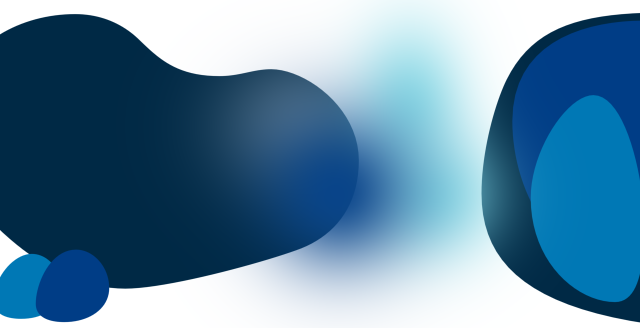
This background is drawn by a Shadertoy shader. Its source:

```glsl
const int STEPS = 20;

const vec3 WHITE = vec3(1.0);
const vec3 INK = vec3(0.0, 0.16, 0.27);
const vec3 NAVY = vec3(0.0, 0.24, 0.525);
const vec3 AZURE = vec3(0.0, 0.47, 0.71);
const vec3 MIST = vec3(0.78, 0.83, 0.89);
const vec3 AQUA = vec3(0.51, 0.85, 0.90);
const vec3 COBALT = vec3(0.03, 0.265, 0.54);

// Empty outline: x is the distance to the edge, y the side (-1 inside)
const vec2 EMPTY = vec2(10.0, 1.0);

vec2 bezier(vec2 a, vec2 b, vec2 c, vec2 d, float t) {
    float s = 1.0 - t;
    return s * s * s * a + 3.0 * s * t * (s * b + t * c) + t * t * t * d;
}

void lineTo(vec2 p, inout vec2 pen, vec2 end, inout vec2 outline) {
    vec2 edge = end - pen, rel = p - pen;
    float along = clamp(dot(rel, edge) / max(dot(edge, edge), 1e-9), 0.0, 1.0);
    outline.x = min(outline.x, length(rel - edge * along));
    // Flip the side for each edge crossed by a ray to the right
    if ((pen.y > p.y) != (end.y > p.y)) {
        float crossing = pen.x + edge.x * rel.y / edge.y;
        if (crossing > p.x) outline.y = -outline.y;
    }
    pen = end;
}

void curveTo(vec2 p, inout vec2 pen, vec2 b, vec2 c, vec2 d, inout vec2 outline) {
    vec2 start = pen;
    for (int i = 1; i <= STEPS; i++) {
        vec2 next = bezier(start, b, c, d, float(i) / float(STEPS));
        lineTo(p, pen, next, outline);
    }
}

vec3 fill(vec3 base, vec3 color, vec2 outline, float pixel) {
    float dist = outline.x * outline.y;
    return mix(base, color, 1.0 - smoothstep(-0.7 * pixel, 0.7 * pixel, dist));
}

vec3 glow(vec3 base, vec3 color, vec2 p, vec2 center, vec2 radius, float strength) {
    vec2 q = (p - center) / radius;
    return mix(base, color, strength * exp(-dot(q, q)));
}

// Wide blob, open beyond the left border
vec2 wideBlob(vec2 p) {
    vec2 o = EMPTY, pen = vec2(-0.051, 0.858);
    curveTo(p, pen, vec2(0.025, 0.924), vec2(0.127, 0.957), vec2(0.229, 0.957), o);
    curveTo(p, pen, vec2(0.310, 0.957), vec2(0.374, 0.926), vec2(0.420, 0.883), o);
    curveTo(p, pen, vec2(0.483, 0.822), vec2(0.537, 0.768), vec2(0.669, 0.768), o);
    curveTo(p, pen, vec2(0.733, 0.768), vec2(0.771, 0.789), vec2(0.827, 0.789), o);
    curveTo(p, pen, vec2(0.929, 0.789), vec2(1.094, 0.674), vec2(1.094, 0.511), o);
    curveTo(p, pen, vec2(1.094, 0.364), vec2(1.013, 0.275), vec2(0.903, 0.237), o);
    curveTo(p, pen, vec2(0.789, 0.196), vec2(0.509, 0.120), vec2(0.382, 0.120), o);
    curveTo(p, pen, vec2(0.229, 0.120), vec2(0.076, 0.211), vec2(-0.051, 0.351), o);
    return o;
}

// Nested shapes at the right border
vec2 outerShell(vec2 p) {
    vec2 o = EMPTY, start = vec2(2.036, 0.962), pen = start;
    curveTo(p, pen, vec2(1.781, 0.962), vec2(1.628, 0.924), vec2(1.545, 0.758), o);
    curveTo(p, pen, vec2(1.511, 0.690), vec2(1.468, 0.542), vec2(1.468, 0.410), o);
    curveTo(p, pen, vec2(1.468, 0.186), vec2(1.628, 0.053), vec2(2.036, 0.005), o);
    lineTo(p, pen, start, o);
    return o;
}

vec2 innerShell(vec2 p) {
    vec2 o = EMPTY, start = vec2(2.036, 0.934), pen = start;
    curveTo(p, pen, vec2(1.883, 0.949), vec2(1.562, 0.924), vec2(1.562, 0.631), o);
    curveTo(p, pen, vec2(1.562, 0.491), vec2(1.616, 0.338), vec2(1.730, 0.237), o);
    lineTo(p, pen, vec2(2.036, 0.237), o);
    lineTo(p, pen, start, o);
    return o;
}

// Egg through its top, left, bottom and right; round holds the handle lengths
vec2 egg(vec2 p, vec2 top, vec2 left, vec2 bottom, vec2 right, vec4 high, vec4 low) {
    vec2 o = EMPTY, pen = top;
    curveTo(p, pen, top - vec2(high.x, 0), left + vec2(0, high.y), left, o);
    curveTo(p, pen, left - vec2(0, low.x), bottom - vec2(low.y, 0), bottom, o);
    curveTo(p, pen, bottom + vec2(low.z, 0), right - vec2(0, low.w), right, o);
    curveTo(p, pen, right + vec2(0, high.z), top + vec2(high.w, 0), top, o);
    return o;
}

void mainImage(out vec4 fragColor, in vec2 fragCoord) {
    float pixel = 1.0 / iResolution.y;
    vec2 p = fragCoord * pixel;

    vec2 bigEgg = egg(p, vec2(1.809, 0.710), vec2(1.618, 0.397), vec2(1.875, 0.079),
        vec2(1.964, 0.313), vec4(0.079, 0.145, 0.140, 0.099), vec4(0.199, 0.114, 0.072, 0.127));
    vec2 backEgg = egg(p, vec2(0.097, 0.226), vec2(-0.020, 0.084), vec2(0.064, 0.028),
        vec2(0.183, 0.130), vec4(0.059, 0.064, 0.055, 0.045), vec4(0.038, 0.051, 0.080, 0.060));
    vec2 frontEgg = egg(p, vec2(0.232, 0.239), vec2(0.109, 0.074), vec2(0.196, 0.018),
        vec2(0.333, 0.122), vec4(0.079, 0.061, 0.064, 0.053), vec4(0.041, 0.048, 0.076, 0.063));

    // Flat shapes
    vec3 color = fill(WHITE, INK, wideBlob(p), pixel);
    color = fill(color, INK, outerShell(p), pixel);
    color = fill(color, NAVY, innerShell(p), pixel);
    color = fill(color, AZURE, bigEgg, pixel);
    color = fill(color, AZURE, backEgg, pixel);
    color = fill(color, NAVY, frontEgg, pixel);

    // Soft light over the shapes
    color = glow(color, MIST, p, vec2(0.929, 0.618), vec2(0.254, 0.216), 0.42);
    color = glow(color, AQUA, p, vec2(1.252, 0.682), vec2(0.165, 0.242), 0.85);
    color = glow(color, AQUA, p, vec2(1.323, 0.402), vec2(0.204, 0.191), 0.85);
    color = glow(color, COBALT, p, vec2(1.031, 0.415), vec2(0.234), 0.97);

    fragColor = vec4(color, 1.0);
}
```
